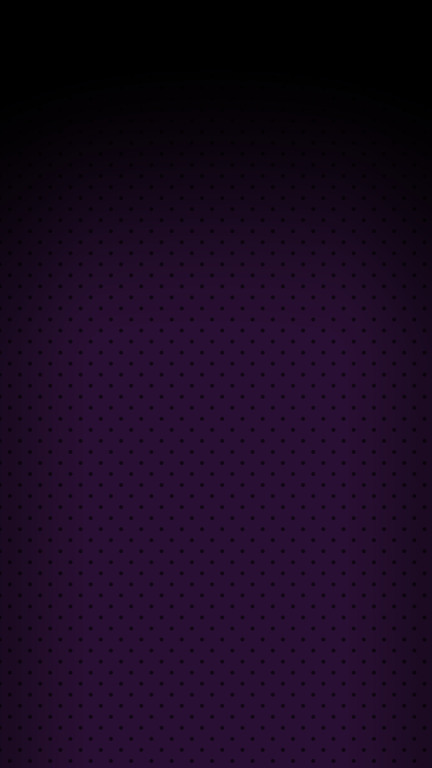
Give the GLSL for this background, as a WebGL 1 fragment shader.

```glsl
precision highp float;

uniform vec2 u_resolution;

const vec3 PLUM = vec3(0.163, 0.060, 0.204);
const vec3 PIT = vec3(0.050, 0.020, 0.062);
const vec2 CELL = vec2(0.02634, 0.02874);
const vec2 FIRST_DOT = vec2(0.01276, 0.00912);
const float DOT_RADIUS = 0.0026;

// Distance to the nearest point of a rectangular grid
float gridDistance(vec2 p, vec2 cell) {
  return length((fract(p / cell + 0.5) - 0.5) * cell);
}

// Two interleaved grids make the staggered rows
float staggeredDistance(vec2 p, vec2 cell) {
  return min(gridDistance(p, cell), gridDistance(p + 0.5 * cell, cell));
}

float softDisc(float dist, float radius, float blur) {
  return 1.0 - smoothstep(radius - blur, radius + blur, dist);
}

// Fade to black at the top, bending down toward both sides
float topFade(vec2 uv, float bend) {
  float across = 2.0 * uv.x - 1.0;
  return 1.0 - smoothstep(0.54, 0.95, uv.y + bend * across * across);
}

// Shadow along the left and right edges
float sideShade(float x, float edgeLevel) {
  float inset = min(x, 1.0 - x);
  return mix(edgeLevel, 1.0, smoothstep(-0.05, 0.24, inset));
}

void main() {
  vec2 uv = gl_FragCoord.xy / u_resolution;
  vec2 p = gl_FragCoord.xy / u_resolution.y - FIRST_DOT;
  float blur = max(0.0007, 0.75 / u_resolution.y);

  // Perforations with a faint lit lower rim
  float hole = softDisc(staggeredDistance(p, CELL), DOT_RADIUS, blur);
  float rim = softDisc(staggeredDistance(p + vec2(0.0, 0.0011), CELL), DOT_RADIUS, blur);
  vec3 color = PLUM * (1.0 + 0.08 * rim);
  color = mix(color, PIT, 0.88 * hole);

  // Ambient falloff
  color *= topFade(uv, 0.04) * sideShade(uv.x, 0.6);
  gl_FragColor = vec4(color, 1.0);
}
```
